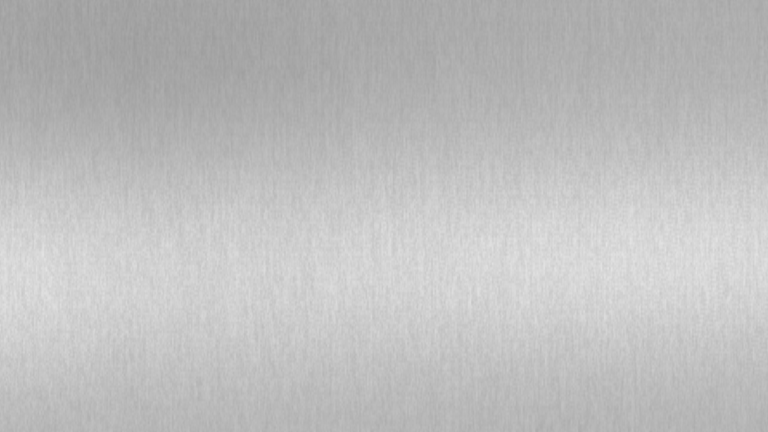
Write a Shadertoy shader that draws this texture.

```glsl
// Brushed pale metal under a soft, slightly tilted horizontal sheen.
// A smooth light profile is shaded first, then layers of stretched
// value noise add fine vertical brush strokes and a short pebbled grain.

float hash(vec2 p) {
    return fract(sin(dot(p, vec2(127.1, 311.7))) * 43758.5453);
}

// Smooth value noise in the range -1 to 1
float noise(vec2 p) {
    vec2 cell = floor(p);
    vec2 f = fract(p);
    f = f * f * (3.0 - 2.0 * f);
    float low = mix(hash(cell), hash(cell + vec2(1.0, 0.0)), f.x);
    float high = mix(hash(cell + vec2(0.0, 1.0)), hash(cell + vec2(1.0, 1.0)), f.x);
    return 2.0 * mix(low, high, f.y) - 1.0;
}

// Soft bell-shaped glow around a centre
float glow(vec2 uv, vec2 centre, vec2 radius) {
    vec2 d = (uv - centre) / radius;
    return exp(-dot(d, d));
}

// Broad light: bright band below the middle, dark top, dimmer bottom
float sheen(vec2 uv) {
    float bandCentre = mix(0.37, 0.42, uv.x);
    float offset = uv.y - bandCentre;
    float falloff = offset > 0.0 ? 0.30 : 0.27;
    float band = exp(-offset * offset / (falloff * falloff));
    float light = mix(0.695, 0.652, smoothstep(0.1, 0.95, uv.y)) + 0.135 * band;
    light += 0.030 * glow(uv, vec2(0.86, 0.41), vec2(0.30, 0.20));
    light += 0.035 * glow(uv, vec2(0.0, 0.38), vec2(0.10, 0.24));
    light -= 0.025 * glow(uv, vec2(0.20, 0.82), vec2(0.22, 0.26));
    light += 0.025 * glow(uv, vec2(0.90, 0.95), vec2(0.40, 0.35));
    return light;
}

// Vertical strokes of several lengths; p is in canvas heights
float brush(vec2 p) {
    float longStroke = noise(p * vec2(170.0, 9.0));
    float midStroke = noise(p * vec2(235.0, 34.0) + 17.0);
    float shortStroke = noise(p * vec2(270.0, 90.0) + 53.0);
    return 0.25 * longStroke + 0.45 * midStroke + 0.50 * shortStroke;
}

void mainImage(out vec4 fragColor, in vec2 fragCoord) {
    vec2 uv = fragCoord / iResolution.xy;
    vec2 p = fragCoord / iResolution.y;

    float light = sheen(uv);

    // Grain grows stronger and more pebbled where the metal is lit
    float lit = smoothstep(0.66, 0.82, light);
    float pebble = noise(p * vec2(250.0, 190.0) + 91.0);
    light += mix(0.026, 0.036, lit) * brush(p);
    light += mix(0.008, 0.021, lit) * pebble;

    // Faint broad unevenness between groups of strokes
    light += 0.004 * noise(p * vec2(24.0, 3.0) + 7.0);

    fragColor = vec4(vec3(clamp(light, 0.0, 1.0)), 1.0);
}
```
